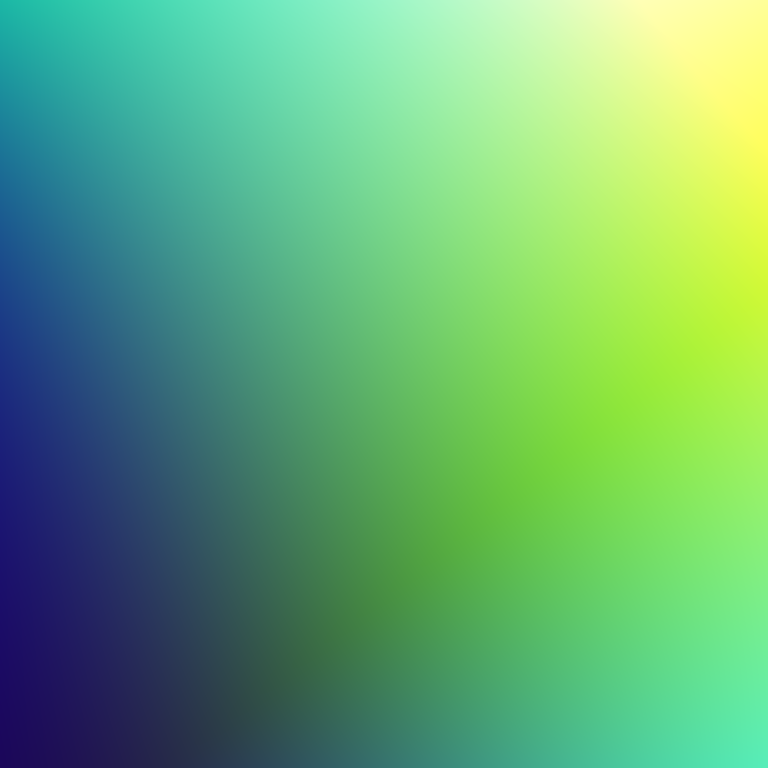
A Shadertoy shader for this background:

```glsl
#define CREASE_SLOPE 0.80
#define CREASE_DROP 0.18
#define CREASE_SOFTNESS 0.025
#define RED_FLOOR 0.106
#define RED_CURVE 1.15
#define GREEN_BULGE 0.95
#define BLUE_FALL 0.86

// Red fans out from the left edge and strengthens upward.
float redField(vec2 p) {
    float strength = 0.235 + 0.6 * p.y + 0.27 * p.y * p.y;
    return RED_FLOOR + strength * pow(p.x, RED_CURVE);
}

// Green is a sine ramp whose phase is blended between both side edges.
float greenField(vec2 p) {
    float leftPhase = -1.25 + p.y * (0.4 + 1.3 * p.y);
    float rightPhase = 1.04 + 0.6 * p.y * p.y;
    float bulge = GREEN_BULGE * sin(2.6 * p.y) * p.x * (1.0 - p.x);
    float phase = mix(leftPhase, rightPhase, p.x) + bulge;
    return 0.5 + 0.5 * sin(clamp(phase, -1.57, 1.57));
}

// Blue is lowest on a diagonal crease and rises on either side.
float blueField(vec2 p) {
    float d = p.y - CREASE_SLOPE * p.x + CREASE_DROP;
    float softDistance = sqrt(d * d + CREASE_SOFTNESS * CREASE_SOFTNESS);
    float above = 0.5 * (softDistance + d);
    float below = 0.5 * (softDistance - d);
    float valley = 0.295 - 0.1 * p.x;
    float climb = above * (0.3 + 0.38 * p.x + p.x * p.x * above);
    return valley + climb + BLUE_FALL * below;
}

void mainImage(out vec4 fragColor, in vec2 fragCoord) {
    vec2 p = fragCoord / iResolution.xy;
    vec3 color = vec3(redField(p), greenField(p), blueField(p));
    fragColor = vec4(clamp(color, 0.0, 1.0), 1.0);
}
```
